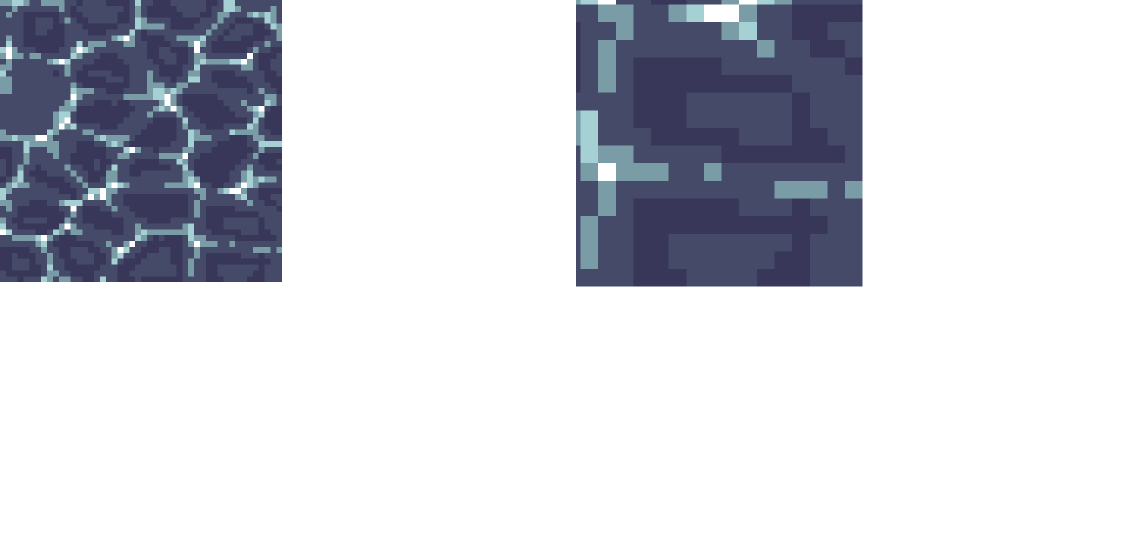
Left, the full canvas; right, a detail of the centre.
Reproduce this texture procedurally as a WebGL 2 fragment shader.

```glsl
#version 300 es
precision highp float;

uniform vec2 u_resolution;
out vec4 fragColor;

// Layout, in canvas units
const float PANEL_SIZE = 0.504;
const float BLOCKS = 48.0;            // square blocks along one panel side
const vec2 CELLS = vec2(4.3, 5.8);    // water cells across the panel
const float JITTER = 0.85;
const float WARP = 0.10;
const vec2 SEED = vec2(17.0, 41.0);

// Tone thresholds
const float LINE_LEVEL = 0.155;
const float BRIGHT_LEVEL = 0.080;
const float SPARK_LEVEL = 0.035;
const float NODE_FADE = 0.24;         // how fast lines fade away from junctions
const float BREAKUP = 0.028;
const vec2 DEEP_BAND = vec2(0.30, 0.62);
const float DEEP_RAGGED = 0.13;

// Palette
const vec3 PAPER = vec3(1.0);
const vec3 MID_WATER = vec3(0.27, 0.29, 0.41);
const vec3 DEEP_WATER = vec3(0.22, 0.21, 0.35);
const vec3 FOAM = vec3(0.48, 0.61, 0.65);
const vec3 BRIGHT_FOAM = vec3(0.65, 0.82, 0.83);
const vec3 SPARK = vec3(1.0);

const int SAMPLES = 2;                // antialiasing samples per axis

vec2 hash2(vec2 p) {
    vec3 q = fract(p.xyx * vec3(0.1031, 0.1030, 0.0973));
    q += dot(q, q.yzx + 33.33);
    return fract((q.xx + q.yz) * q.zy);
}

// Layered sines, roughly -1 to 1
float ripple(vec2 p) {
    float sum = sin(p.x * 3.1 + 1.7 * sin(p.y * 2.3));
    sum += 0.7 * sin(p.y * 5.3 - p.x * 2.9 + 1.3);
    sum += 0.5 * sin(p.x * 8.7 + p.y * 6.1 + 4.0);
    return sum / 2.2;
}

// Distances to the three nearest cell centres, in rising order
vec3 nearestThree(vec2 p) {
    vec2 base = floor(p);
    vec3 nearest = vec3(9.0);
    for (int y = -2; y <= 2; y++) {
        for (int x = -2; x <= 2; x++) {
            vec2 cell = base + vec2(x, y);
            vec2 centre = cell + 0.5 + JITTER * (hash2(cell + SEED) - 0.5);
            float d = distance(p, centre);
            if (d < nearest.x) nearest = vec3(d, nearest.xy);
            else if (d < nearest.y) nearest = vec3(nearest.x, d, nearest.y);
            else nearest.z = min(nearest.z, d);
        }
    }
    return nearest;
}

vec3 water(vec2 panel) {
    // Snap to blocks, then bend the cell space
    vec2 block = floor(panel * BLOCKS);
    vec2 p = (block + 0.5) / BLOCKS * CELLS;
    vec2 bent = p + WARP * vec2(ripple(p.yx + 3.0), ripple(p + 8.0));

    vec3 d = nearestThree(bent);
    float edge = d.y - d.x;
    float node = d.z - d.x;

    // Dark bands between the cell rims and their paler middles
    float depth = edge + DEEP_RAGGED * ripple(p * 1.4 + 5.0);
    bool deep = depth > DEEP_BAND.x && depth < DEEP_BAND.y;
    vec3 colour = deep ? DEEP_WATER : MID_WATER;

    // Broken light lines, brightest at junctions
    float grain = hash2(block + SEED.yx).x - 0.5;
    float light = edge + NODE_FADE * node
                + BREAKUP * (ripple(p * 2.1) + grain);
    if (light < LINE_LEVEL) colour = FOAM;
    if (light < BRIGHT_LEVEL) colour = BRIGHT_FOAM;
    if (light < SPARK_LEVEL) colour = SPARK;
    return colour;
}

vec3 scene(vec2 uv) {
    // The panel fills the upper left corner
    vec2 panel = vec2(uv.x, 1.0 - uv.y) / PANEL_SIZE;
    return max(panel.x, panel.y) < 1.0 ? water(panel) : PAPER;
}

void main() {
    // Average sub-samples to smooth block borders
    vec3 total = vec3(0.0);
    for (int y = 0; y < SAMPLES; y++) {
        for (int x = 0; x < SAMPLES; x++) {
            vec2 offset = (vec2(x, y) + 0.5) / float(SAMPLES) - 0.5;
            total += scene((gl_FragCoord.xy + offset) / u_resolution);
        }
    }
    fragColor = vec4(total / float(SAMPLES * SAMPLES), 1.0);
}
```
